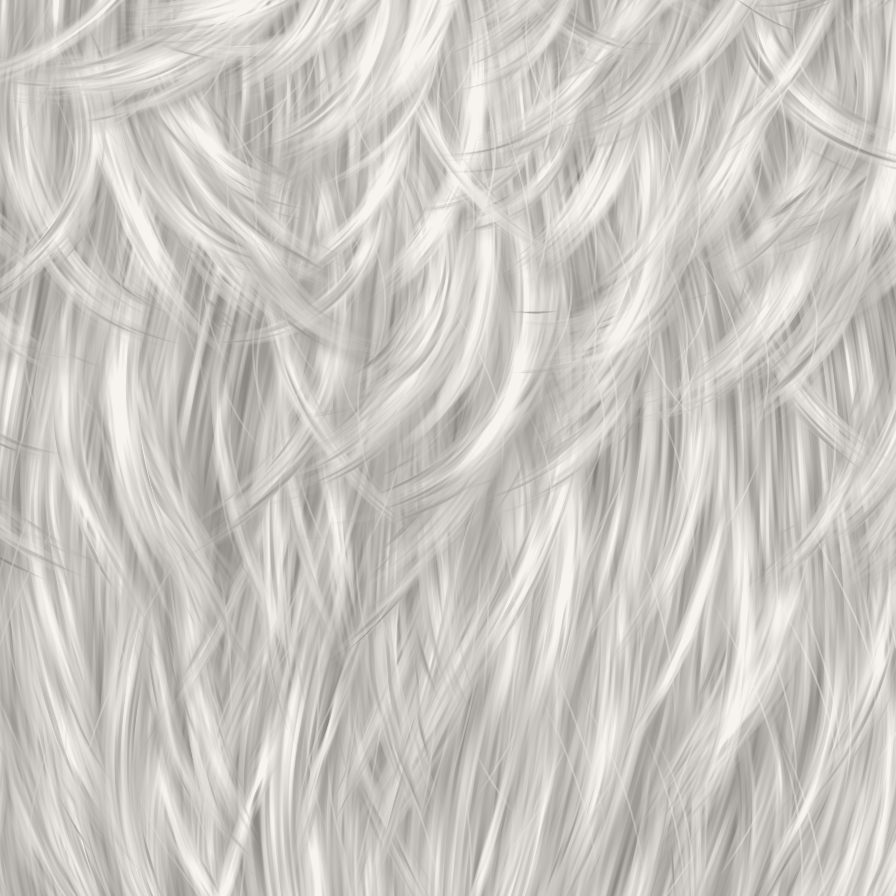
Write a Shadertoy shader that draws this texture.

```glsl
// Silver hair: curved, tapering locks painted from the bottom layer to the top.
// Each lock is a circular arc filled with fine crossing strands of jittered 1D
// cellular noise; layered sines bend everything, and thin stray hairs lie on top.

#define LOCKS 200
#define STRAYS 200
#define FINE_STRANDS 300.0   // strands per canvas height
#define COARSE_STRANDS 105.0
#define LOCK_WIDTH 0.036     // mean half width
#define STRAY_WIDTH 0.0011
#define FINE_CONTRAST 0.25
#define COARSE_CONTRAST 0.15
#define SHADOW 0.17
#define BASE_TONE 0.825
#define MEAN_TONE 0.777
#define CONTRAST 1.24

const float PI = 3.14159;
const float SHADOW_TONE = 0.55;
const vec3 WARM_TINT = vec3(0.0, 0.014, 0.032);

float hash(float n) {
    n = fract(n * 0.1031);
    n *= n + 33.33;
    n *= n + n;
    return fract(n);
}

// Slow bending shared by all hair
vec2 bend(vec2 p) {
    vec2 slow = sin(p.yx * vec2(5.3, 4.1) + p * 2.7 + vec2(0.4, 2.1));
    vec2 quick = sin(p.yx * vec2(13.0, 9.0) - p * 6.0 + vec2(1.7, 0.3));
    return p + 0.02 * slow + 0.005 * quick;
}

// Tone of the nearest strands; x runs across the hair, s along it
float strands(float x, float s, float seed) {
    float cell = floor(x);
    float toneSum = 0.0, weightSum = 0.0001;
    for (int j = -1; j <= 1; j++) {
        float id = cell + float(j);
        float rnd = hash(id + seed * 17.3 + 411.0);
        float tone = hash(id * 1.7 + seed * 29.1 + 93.0);
        float sway = 0.25 * sin(s * (7.0 + 8.0 * tone) + rnd * 40.0);
        float d = x - id - 0.25 - 0.5 * rnd - sway;
        float weight = exp(-5.0 * d * d);
        tone += 0.3 * sin(s * (7.0 + 11.0 * rnd) + tone * 50.0);
        toneSum += weight * tone;
        weightSum += weight;
    }
    return toneSum / weightSum;
}

// Two sets of fine strands that cross at a small angle
float crossing(float x, float s, float seed) {
    float straight = strands(x * FINE_STRANDS, s, seed + 3.0);
    float slanted = x + 0.025 * s + 0.004 * sin(s * 6.0 + seed);
    return 0.55 * straight + 0.45 * strands(slanted * FINE_STRANDS * 0.8, s, seed + 8.0);
}

float strandTone(float fine, float coarse) {
    return FINE_CONTRAST * (fine - 0.5) + COARSE_CONTRAST * (coarse - 0.5);
}

// Returns (position along the arc 0..1, signed distance across it)
vec2 arc(vec2 p, vec2 anchor, float side, float radius, float span, float tilt) {
    float middle = tilt - 0.3 * span;
    vec2 q = (p - anchor) * vec2(side, 1.0);
    q += radius * vec2(cos(middle), sin(middle));
    float s = (middle + 0.5 * span - atan(q.y, q.x)) / span;
    return vec2(s, length(q) - radius);
}

// Upper locks curl tightly, lower ones hang nearly straight
float curlRadius(float y, float rnd) {
    return mix(0.9, 0.28, smoothstep(0.25, 0.6, y)) * mix(0.6, 1.5, rnd);
}

// Fringe at the upper left, swept flat towards the left
float fringe(vec2 a) {
    return step(0.84, a.y) * step(a.x, 0.36);
}

// Hair parts near the middle: -1 sweeps to the right, 1 to the left
float sweepSide(vec2 a, float rnd) {
    float toRight = mix(0.88, 0.1, smoothstep(0.26, 0.48, a.x)) * (1.0 - fringe(a));
    return rnd < toRight ? -1.0 : 1.0;
}

void mainImage(out vec4 fragColor, in vec2 fragCoord) {
    vec2 p = fragCoord / iResolution.y;
    float aspect = iResolution.x / iResolution.y;
    vec2 h = bend(p);

    // Darker hanging hair underneath
    float x = h.x + 0.05 * sin(h.y * 3.0 + h.x * 4.0);
    float under = strands(x * COARSE_STRANDS, h.y * 2.0, 1.0);
    float tone = BASE_TONE - 0.08 + strandTone(crossing(x, h.y * 2.0, 2.0), under);

    // Locks, lowest first
    for (int i = 0; i < LOCKS; i++) {
        float id = float(i) + 1.0;
        float r1 = hash(id * 3.1), r2 = hash(id * 5.7 + 11.0);
        float r3 = hash(id * 7.3 + 23.0), r4 = hash(id * 9.1 + 37.0);
        vec2 anchor = vec2(mix(-0.15, 1.15, r1), mix(-0.15, 1.15, id / float(LOCKS)));
        float radius = curlRadius(anchor.y, r2);
        float span = min(mix(0.38, 0.66, r3) / radius, 2.2);
        float tilt = 0.55 * (r3 - 0.5) - 0.5 * fringe(anchor);
        float side = sweepSide(anchor, r4);
        vec2 a = arc(h, anchor * vec2(aspect, 1.0), side, radius, span, tilt);
        float s = a.x;
        if (s < 0.0 || s > 1.0) continue;

        float width = LOCK_WIDTH * mix(0.4, 1.7, hash(id * 4.3 + 51.0));
        float u = a.y / (width * mix(1.0, 0.55, s * s));
        float edge = abs(u);
        if (edge > 1.7) continue;

        // Soft shadow, then frayed lock with a sheen along its middle
        float sheen = sin(PI * s);
        float shade = sheen * (1.0 - smoothstep(0.7, 1.7, edge));
        tone = mix(tone, SHADOW_TONE, SHADOW * shade);
        if (edge > 1.2) continue;
        float across = u * width;
        float coarse = strands(across * COARSE_STRANDS, s * 1.5, id);
        float fine = crossing(across, s * 1.5, id);
        float fray = 0.5 * (coarse + fine);
        float cover = smoothstep(0.0, 0.5, 1.1 - edge - 0.8 * fray)
                    * smoothstep(0.0, 0.25, s)
                    * smoothstep(0.0, 0.28, 1.0 - s - 0.25 * fray);
        float lockTone = BASE_TONE - 0.015 + 0.10 * (r2 - 0.5)
                       + 0.055 * sheen - 0.06 * u * u + strandTone(fine, coarse);
        tone = mix(tone, lockTone, 0.88 * cover);
    }

    // Stray hairs
    for (int i = 0; i < STRAYS; i++) {
        float id = float(i) + 301.0;
        float r1 = hash(id * 2.3), r2 = hash(id * 4.9 + 7.0);
        float r3 = hash(id * 6.7 + 19.0), r4 = hash(id * 8.3 + 31.0);
        vec2 anchor = vec2(r1, r2);
        float radius = 0.7 * curlRadius(r2, r3);
        float span = min(mix(0.08, 0.24, r4) / radius, 2.0);
        float tilt = 1.0 * (r4 - 0.5) - 0.5 * fringe(anchor);
        vec2 a = arc(h, anchor * vec2(aspect, 1.0), sweepSide(anchor, r3), radius, span, tilt);
        float line = 1.0 - smoothstep(0.3, 1.6, abs(a.y) / STRAY_WIDTH);
        float fade = sin(PI * clamp(a.x, 0.0, 1.0));
        tone = mix(tone, mix(0.77, 0.88, r1), 0.45 * line * fade);
    }

    // Broad light from the crown, then overall contrast
    vec2 crown = (p - vec2(0.45 * aspect, 0.92)) / vec2(0.4, 0.2);
    tone += 0.03 * exp(-dot(crown, crown)) + 0.01 * sin(p.x * 7.0 + p.y * 5.0);
    tone = clamp(MEAN_TONE + CONTRAST * (tone - 0.727), 0.45, 0.97);
    fragColor = vec4(tone - WARM_TINT, 1.0);
}
```
